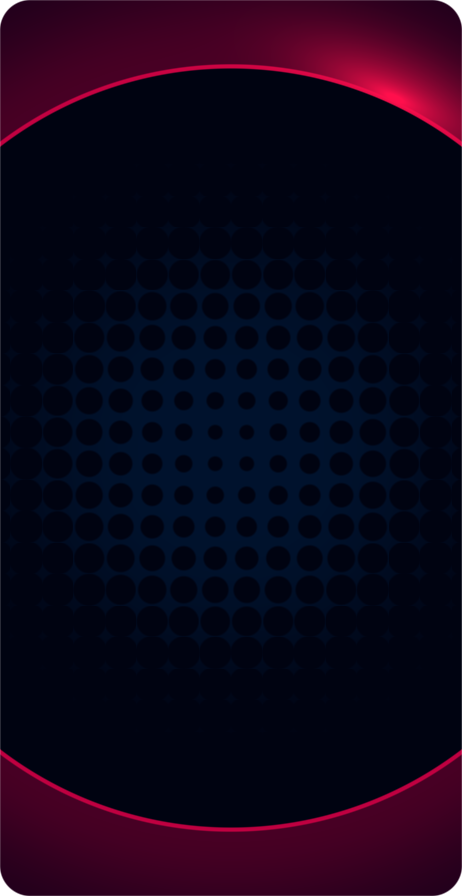
Write a Shadertoy shader that draws this background.

```glsl
// A dark disc with a crimson rim on a wine-coloured rounded card.
// The disc holds a blue halftone whose dark dots grow away from the centre;
// a hot, stretched glow sits behind the rim at the upper right.

#define DISC_RADIUS 0.826
#define RIM_HALF_WIDTH 0.0045
#define DOT_PITCH 0.0682
#define DOT_MIN_RADIUS 0.0135
#define DOT_GROWTH 0.049
#define CORNER_RADIUS 0.066
#define GLOW_CENTRE vec2(0.355, 0.757)

const vec3 NIGHT = vec3(0.0, 0.011, 0.067);
const vec3 BLUE = vec3(0.0, 0.071, 0.175);
const vec3 WINE = vec3(0.28, 0.0, 0.14);
const vec3 PLUM = vec3(0.10, 0.0, 0.10);
const vec3 CRIMSON = vec3(0.78, 0.0, 0.26);
const vec3 HOT = vec3(1.0, 0.06, 0.30);

float roundedBox(vec2 p, vec2 halfSize, float radius) {
    vec2 q = abs(p) - halfSize + radius;
    return length(max(q, 0.0)) + min(max(q.x, q.y), 0.0) - radius;
}

// Coverage of the dark dots: 1 inside a dot, 0 in the gaps
float halftone(vec2 p, float soft) {
    vec2 centre = (floor(p / DOT_PITCH) + 0.5) * DOT_PITCH;
    float radius = DOT_MIN_RADIUS + DOT_GROWTH * length(centre);
    return 1.0 - smoothstep(-soft, soft, length(p - centre) - radius);
}

// Light stretched along the rim, with a tight core and a wide halo
float rimGlow(vec2 p) {
    vec2 outward = normalize(GLOW_CENTRE);
    vec2 d = p - GLOW_CENTRE;
    vec2 q = vec2(dot(d, vec2(outward.y, -outward.x)), dot(d, outward));
    float core = exp(-length(q / vec2(0.10, 0.032)));
    float halo = exp(-dot(q, q / vec2(0.045, 0.011)));
    return 0.75 * core + 0.38 * halo;
}

void mainImage(out vec4 fragColor, in vec2 fragCoord) {
    vec2 p = (fragCoord - 0.5 * iResolution.xy) / iResolution.x;
    float pixel = 1.0 / iResolution.x;
    float dist = length(p);
    float edge = dist - DISC_RADIUS;

    // Wine backdrop, darker away from the disc
    float falloff = max(edge, 0.0) / 0.19;
    vec3 backdrop = mix(PLUM, WINE, exp(-falloff * falloff));
    backdrop = mix(backdrop, HOT, min(rimGlow(p), 1.0));

    // Disc with the blue halftone fading outwards
    float light = 1.0 - smoothstep(0.18, 0.72, dist);
    float gaps = 1.0 - halftone(p, max(pixel, 0.003));
    vec3 disc = mix(NIGHT, BLUE, light * gaps);
    vec3 color = mix(disc, backdrop, smoothstep(-pixel, pixel, edge));

    // Rim line, brighter near the glow
    float heat = exp(-3.5 * length(p - GLOW_CENTRE));
    float rim = 1.0 - smoothstep(-pixel, pixel, abs(edge) - RIM_HALF_WIDTH);
    color = mix(color, mix(CRIMSON, HOT, heat), rim * 0.95);

    // Card with rounded corners on white
    float card = roundedBox(p, 0.5 * iResolution.xy / iResolution.x, CORNER_RADIUS);
    color = mix(color, vec3(1.0), smoothstep(-pixel, pixel, card));
    fragColor = vec4(color, 1.0);
}
```
